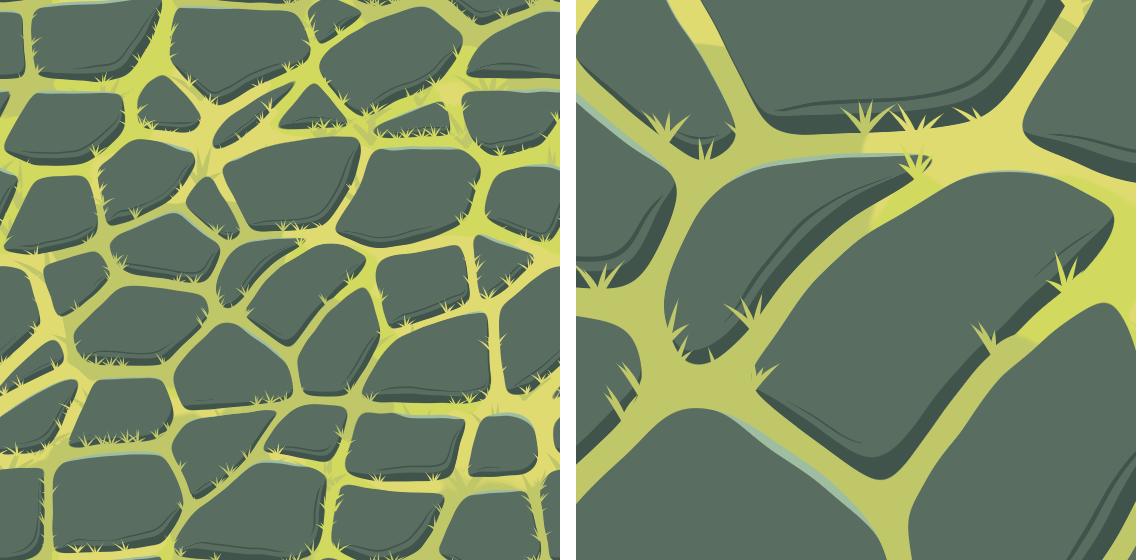
Left: the whole. Right: its middle third, enlarged.
Reproduce this texture procedurally as a Shadertoy shader.

```glsl
// Seamless flat-shaded paving: rounded slabs with dark lower sides, set in lime grass.

const vec3 FACE = vec3(0.35, 0.43, 0.38);
const vec3 SIDE = vec3(0.25, 0.33, 0.30);
const vec3 RIM = vec3(0.62, 0.74, 0.63);
const vec3 LIME = vec3(0.82, 0.85, 0.37);
const vec3 YELLOW = vec3(0.88, 0.86, 0.44);
const vec3 OLIVE = vec3(0.75, 0.78, 0.41);

const vec2 STONE_GRID = vec2(6.0, 7.0);
const mat2 STRETCH = mat2(1.0, -0.25, 0.0, 1.25); // slabs lie wide and rise to the right
const float SIZE_SPREAD = 0.014;
const float ROUNDING = 0.008;
const float GAP = 0.006;
const float GAP_SPREAD = 0.013;
const float SIDE_DEPTH = 0.014;
const float RIM_DEPTH = 0.0065;
const float FRINGE_GRID = 42.0;
const float MEADOW_GRID = 13.0;

struct Stone { float edge; vec2 outward; float size; };

// Integer hash of a cell and a seed
vec3 hash(vec2 cell, float seed) {
    uvec3 v = uvec3(ivec3(vec3(cell, seed))) * 1664525u + 1013904223u;
    v.x += v.y * v.z; v.y += v.z * v.x; v.z += v.x * v.y;
    v ^= v >> 16u;
    v.x += v.y * v.z; v.y += v.z * v.x; v.z += v.x * v.y;
    return vec3(v >> 8u) / 16777216.0;
}

// Value noise that wraps after "repeats" cells
float noise(vec2 p, vec2 repeats, float seed) {
    p *= repeats;
    vec2 i = floor(p), f = fract(p);
    f = f * f * (3.0 - 2.0 * f);
    vec2 a = mod(i, repeats), b = mod(i + 1.0, repeats);
    return mix(mix(hash(a, seed).x, hash(vec2(b.x, a.y), seed).x, f.x),
               mix(hash(vec2(a.x, b.y), seed).x, hash(b, seed).x, f.x), f.y);
}

// Weighted Voronoi slab: inner distance to its rounded outline and the outward direction
Stone stoneAt(vec2 p) {
    vec2 q = p + 0.035 * (vec2(noise(p, vec2(6.0), 1.0), noise(p, vec2(6.0), 2.0)) - 0.5);
    q += 0.003 * (vec2(noise(p, vec2(34.0), 3.0), noise(p, vec2(34.0), 4.0)) - 0.5);
    vec2 base = floor(q * STONE_GRID);
    vec2 offsets[25];
    float powers[25];
    int nearest = 0;
    vec3 own = vec3(0.0);
    for (int k = 0; k < 25; k++) {
        vec2 cell = base + vec2(k % 5 - 2, k / 5 - 2);
        vec3 h = hash(mod(cell, STONE_GRID), 5.0);
        offsets[k] = (cell + 0.1 + 0.8 * h.xy) / STONE_GRID - q;
        vec2 s = STRETCH * offsets[k];
        powers[k] = dot(s, s) - SIZE_SPREAD * smoothstep(0.1, 0.9, h.z);
        if (k == 0 || powers[k] < powers[nearest]) { nearest = k; own = h; }
    }
    float sum = 1e-9;
    vec2 outward = vec2(0.0);
    for (int k = 0; k < 25; k++) {
        if (k == nearest) continue;
        vec2 slope = transpose(STRETCH) * (STRETCH * (offsets[k] - offsets[nearest]));
        float steep = length(slope);
        float pull = exp(-0.5 * (powers[k] - powers[nearest]) / (steep * ROUNDING));
        sum += pull;
        outward += pull * slope / steep;
    }
    float gap = GAP + GAP_SPREAD * fract(own.x * 7.0 + own.y * 5.0) * noise(p, vec2(5.0), 6.0);
    return Stone(-ROUNDING * log(sum) - gap, outward / sum, own.z);
}

// Ragged patches of three grass tones
vec3 grassAt(vec2 p) {
    vec2 q = p + 0.03 * (vec2(noise(p, vec2(18.0, 40.0), 7.0), noise(p, vec2(32.0, 18.0), 8.0)) - 0.5);
    vec3 color = mix(LIME, YELLOW, smoothstep(0.51, 0.53, noise(q, vec2(5.0, 6.0), 9.0)));
    return mix(color, OLIVE, smoothstep(0.53, 0.55, noise(q, vec2(5.0, 7.0), 10.0)));
}

// Fan of curved, pointed blades; p is relative to the root, in tuft cells
float tuft(vec2 p, vec2 cell, float width, float px) {
    float cover = 0.0;
    for (float k = 0.0; k < 4.0; k++) {
        vec3 h = hash(cell, 20.0 + k);
        float lean = (k - 1.5) * 0.42 + (h.x - 0.5) * 0.4;
        float tall = 0.55 + 0.55 * h.y;
        float along = p.x * sin(lean) + p.y * cos(lean);
        float t = along / tall;
        float across = p.x * cos(lean) - p.y * sin(lean) - 0.3 * lean * t * t * tall;
        float inside = min(width * (1.0 - t) * (0.7 + t) - abs(across), along + 0.05);
        cover = max(cover, clamp(0.5 + inside / px, 0.0, 1.0));
    }
    return cover;
}

// Scatter tufts: on open ground in olive, or only along lower slab edges
vec3 scatter(vec3 color, vec2 p, float grid, float width, float px, bool fringe) {
    vec2 base = floor(p * grid);
    for (int k = 0; k < 9; k++) {
        vec2 cell = base + vec2(k % 3 - 1, -(k / 3));
        vec2 id = mod(cell, grid);
        vec3 h = hash(id, fringe ? 11.0 : 12.0);
        if (h.z > (fringe ? 0.85 : 0.3)) continue;
        vec2 root = (cell + 0.15 + 0.7 * h.xy) / grid;
        float cover = tuft((p - root) * grid, id, width, px * grid);
        if (cover <= 0.0) continue;
        if (fringe) {
            Stone s = stoneAt(root);
            if (s.edge > 0.001 || s.edge < -0.016 || s.outward.y > 0.3) continue;
        }
        color = mix(color, fringe ? grassAt(root) : OLIVE, cover);
    }
    return color;
}

void mainImage(out vec4 fragColor, in vec2 fragCoord) {
    vec2 p = fragCoord / iResolution.xy;
    float px = 1.0 / min(iResolution.x, iResolution.y);
    vec3 color = scatter(grassAt(p), p, MEADOW_GRID, 0.1, px, false);

    // Slab face, lower side with a chiselled line, and lit upper rim
    Stone s = stoneAt(p);
    float wear = noise(p, vec2(11.0), 13.0);
    float depth = SIDE_DEPTH * smoothstep(-0.1, 0.9, dot(s.outward, vec2(0.33, -0.94)));
    depth *= (0.6 + 0.7 * wear) * mix(0.6, 1.1, s.size);
    float line = 0.0014 * smoothstep(0.3, 0.6, wear) * smoothstep(0.004, 0.008, depth);
    float rim = RIM_DEPTH * smoothstep(0.5, 1.0, dot(s.outward, vec2(0.24, 0.97)));
    rim *= smoothstep(0.35, 0.65, noise(p, vec2(8.0), 14.0));
    vec3 slab = mix(FACE, SIDE, clamp((line - abs(s.edge - 1.6 * depth)) / px + 0.5, 0.0, 1.0) * step(0.0001, line));
    slab = mix(slab, SIDE, clamp((depth - s.edge) / px, 0.0, 1.0));
    slab = mix(slab, RIM, clamp((rim - s.edge) / px, 0.0, 1.0));
    color = mix(color, slab, clamp(0.5 + s.edge / px, 0.0, 1.0));

    color = scatter(color, p, FRINGE_GRID, 0.1, px, true);
    fragColor = vec4(color, 1.0);
}
```
